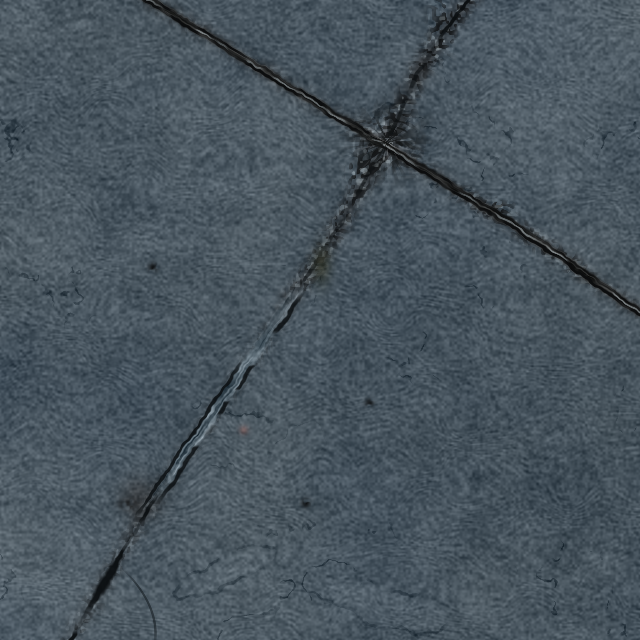
Give the GLSL for this texture, as a three.js fragment shader.

```glsl
// Weathered blue-grey stone slabs split by two crossing joints.
// Layered value noise makes the rippled surface; signed offsets from the two
// joint lines place the broken gaps, pale strands, moss and fine debris.
varying vec2 vUv;

float hash(vec2 p) {
  vec3 q = fract(vec3(p.xyx) * 0.1031);
  q += dot(q, q.yzx + 33.33);
  return fract((q.x + q.y) * q.z);
}

float noise(vec2 p) {
  vec2 i = floor(p), f = fract(p);
  f = f * f * (3.0 - 2.0 * f);
  return mix(mix(hash(i), hash(i + vec2(1, 0)), f.x),
             mix(hash(i + vec2(0, 1)), hash(i + vec2(1, 1)), f.x), f.y);
}

float fbm(vec2 p) {
  float sum = 0.0, amp = 0.5;
  for (int i = 0; i < 5; i++) {
    sum += amp * noise(p);
    p = mat2(1.6, 1.2, -1.2, 1.6) * p + 7.3;
    amp *= 0.5;
  }
  return sum;
}

// Soft round spot
float spot(vec2 p, vec2 c, vec2 size) {
  vec2 d = (p - c) / size;
  return exp(-dot(d, d));
}

// Soft line of given half width around offset zero
float line(float d, float w) {
  return 1.0 - smoothstep(w * 0.5, w * 1.4, abs(d));
}

// Window with soft ends along a joint
float span(float t, float a, float b) {
  return smoothstep(a - 0.02, a + 0.02, t) * (1.0 - smoothstep(b - 0.02, b + 0.02, t));
}

// Horizontal position of the rising joint at height y
float risingJoint(float y) {
  return 0.11 + 0.598 * y + 0.087 * max(y - 0.219, 0.0) - 0.097 * max(y - 0.59, 0.0)
       - 0.148 * max(y - 0.772, 0.0) + 0.227 * max(y - 0.883, 0.0);
}

void main() {
  vec2 p = vUv;
  float broad = fbm(p * 5.0 + 3.0), mid = fbm(p * 24.0);

  // Surface: broad tone, cloudy mottling, then fine wavy ripples
  float tone = 0.323 + 0.07 * (broad - 0.48) + 0.10 * (mid - 0.48);
  tone += 0.035 * spot(p, vec2(0.86, 0.90), vec2(0.18)) + 0.025 * spot(p, vec2(0.3, 0.79), vec2(0.15, 0.1));
  tone += 0.035 * spot(p, vec2(0.03, 0.1), vec2(0.16)) - 0.025 * spot(p, vec2(0.9, 0.25), vec2(0.25));
  tone -= 0.02 * spot(p, vec2(0.2, 0.8), vec2(0.09));
  vec2 bend = vec2(noise(p * 18.0), noise(p * 18.0 + 40.0)) * 0.045;
  vec2 q = p + bend;
  float ripple = noise(q * vec2(130.0, 210.0)) - noise(q * vec2(130.0, 210.0) + vec2(0.3, 0.9));
  float grit = noise(p * 250.0) - 0.5, fleck = noise(p * 170.0 + 60.0);
  tone += 0.075 * ripple + 0.10 * grit + 0.05 * (fleck - 0.5);
  vec3 col = tone + vec3(-0.04, 0.011, 0.05);
  col += vec3(0.012, 0.004, -0.014) * (broad - 0.48);

  // Pale worn flakes with ragged, faint ends
  vec2 f1 = (p - vec2(0.59, 0.06)) * mat2(0.97, -0.24, 0.24, 0.97) / vec2(0.10, 0.027);
  vec2 f2 = (p - vec2(0.36, 0.105)) * mat2(0.9, 0.43, -0.43, 0.9) / vec2(0.08, 0.025);
  float flake = min(length(f1), length(f2) + 0.15) + 2.0 * (mid - 0.48);
  col += 0.045 * (1.0 - smoothstep(0.6, 1.1, flake));
  col -= 0.08 * line(flake - 1.1, 0.12) * smoothstep(0.4, 0.7, noise(p * 45.0));

  // Short broken scuffs scattered over the slabs
  float scuff = line(fbm(p * 13.0 + 9.0) - 0.5, 0.012) * smoothstep(0.6, 0.75, noise(p * 9.0 + 5.0));
  col -= 0.11 * scuff * smoothstep(0.4, 0.6, noise(p * 90.0));

  // Pits, a red fleck and a curved scratch
  float pits = spot(p, vec2(0.239, 0.582), vec2(0.007)) + spot(p, vec2(0.577, 0.37), vec2(0.007))
             + spot(p, vec2(0.478, 0.214), vec2(0.007)) + spot(p, vec2(0.2, 0.212), vec2(0.014, 0.008));
  col *= 1.0 - 0.8 * min(pits, 1.0) * smoothstep(0.1, 0.6, fleck);
  col += vec3(0.12, 0.0, -0.03) * spot(p, vec2(0.381, 0.328), vec2(0.007));
  float arc = p.x - 0.243 + 5.0 * (p.y - 0.01) * (p.y - 0.01);
  col = mix(col, vec3(0.1, 0.13, 0.15), 0.65 * line(arc, 0.002) * span(p.y, 0.0, 0.1));

  // Signed distances to both joints; w is a small shared wobble
  float w = (noise(p * 40.0) - 0.5) * 0.004 + (noise(p * 140.0) - 0.5) * 0.003;
  float a = (p.y - 0.772 + 0.62 * (p.x - 0.602) + 0.012 * smoothstep(0.8, 1.0, p.x)) * 0.85 + w;
  float b = (p.x - risingJoint(p.y)) * 0.84 + w;
  vec2 j = p - vec2(0.605, 0.778);
  float hub = spot(j, vec2(0.0), vec2(0.048, 0.042));

  // Soiled margins
  float nearA = exp(-a * a / 0.00018), nearB = exp(-b * b / 0.0002);
  float dirt = nearA * 0.4 + nearB * (0.25 + 0.4 * span(p.y, 0.53, 1.1)) + 0.35 * hub;
  dirt += 0.7 * spot(p, vec2(0.222, 0.222), vec2(0.033, 0.03));
  col = mix(col, vec3(0.17, 0.165, 0.165) + 0.12 * grit, min(dirt, 0.8) * (0.3 + mid));

  // Fine sharp crumbs, dark and pale
  float litter = nearB * (0.5 + 0.4 * span(p.y, 0.54, 1.1)) + nearA * (0.4 + 0.5 * span(p.x, 0.72, 0.92));
  litter += 0.8 * hub + 0.7 * spot(p, vec2(0.69, 0.965), vec2(0.02, 0.05));
  litter = min(litter + spot(p, vec2(0.56, 0.735), vec2(0.015, 0.02)), 1.0);
  litter = min(litter + 0.8 * spot(p, vec2(0.775, 0.677), vec2(0.025, 0.01)), 1.0);
  float crumb = noise(q * 150.0);
  col = mix(col, vec3(0.06, 0.065, 0.07), litter * smoothstep(0.5, 0.66, crumb) * 0.8);
  col += vec3(0.19, 0.2, 0.2) * litter * smoothstep(0.62, 0.82, fleck);

  // Rising joint: broken black gap, with long pale strands between dark edges
  float strip = span(p.y, 0.22, 0.55), broken = smoothstep(0.25, 0.55, noise(vec2(p.y * 55.0, 3.0)));
  float gap = line(b, 0.003 + 0.006 * spot(p, vec2(0.165, 0.09), vec2(0.03))) * (1.0 - strip);
  gap *= mix(1.0, 0.65, span(p.y, 0.53, 0.9)) * (0.35 + 0.65 * broken);
  float strand = noise(vec2(b * 420.0, p.y * 28.0));
  vec3 filler = vec3(0.31, 0.37, 0.41) + 0.4 * (strand - 0.5) + 0.12 * grit;
  filler += 0.13 * smoothstep(0.55, 0.75, noise(vec2(b * 130.0, p.y * 45.0)));
  col = mix(col, filler, strip * line(b, 0.009) * (0.5 + 0.45 * span(p.y, 0.26, 0.48)));
  float edges = line(b + 0.009, 0.0026) * span(p.y, 0.2, 0.43) + line(b - 0.009, 0.0032) * span(p.y, 0.22, 0.54) * broken;
  col = mix(col, vec3(0.04, 0.055, 0.065), min(gap + edges * 0.9, 1.0) * 0.95);
  col = mix(col, vec3(0.19, 0.2, 0.14) + 0.3 * (crumb - 0.5), 0.6 * spot(p, vec2(0.503, 0.585), vec2(0.014, 0.03)));

  // Falling joint: twin broken grooves beside thin pale threads
  float fiber = noise(vec2(a * 480.0, p.x * 38.0));
  col = mix(col, vec3(0.16, 0.16, 0.155) + 0.3 * (fiber - 0.5), 0.85 * line(a, 0.007));
  float cut = smoothstep(0.15, 0.5, noise(vec2(p.x * 50.0, 8.0)));
  col = mix(col, vec3(0.04, 0.045, 0.05), 0.95 * max(line(a + 0.004, 0.0022) * (0.4 + 0.6 * cut), line(a - 0.004, 0.0018) * (1.0 - 0.5 * cut)));
  col += vec3(0.2, 0.22, 0.23) * line(a, 0.0014) * smoothstep(0.35, 0.65, noise(p * 38.0));

  // Dry tufts radiating from the crossing
  float ray = noise(vec2(atan(j.y, j.x) * 9.0, length(j) * 40.0));
  col = mix(col, vec3(0.07, 0.08, 0.08), 0.7 * hub * smoothstep(0.55, 0.72, ray));
  col += 0.17 * hub * (1.0 - smoothstep(0.15, 0.3, ray));
  gl_FragColor = vec4(clamp(col, 0.0, 1.0), 1.0);
}
```
